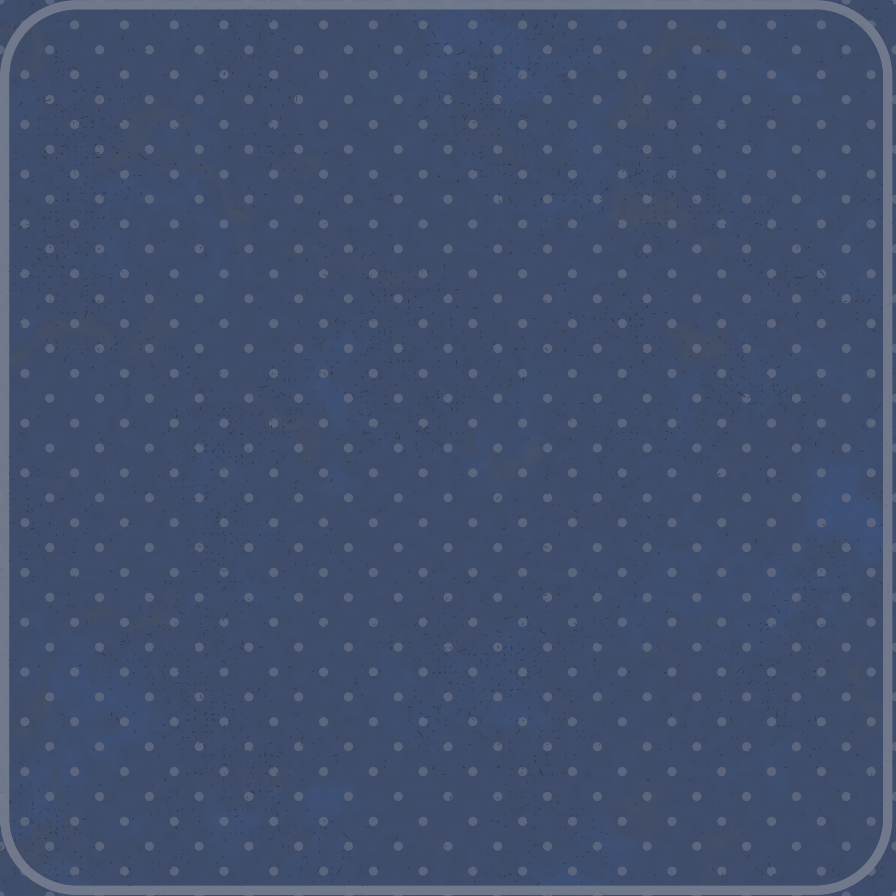
Give the GLSL for this pattern, as a WebGL 2 fragment shader.

```glsl
#version 300 es
precision highp float;
// Worn blue card with staggered pale dots and a thin rounded frame.

uniform vec2 u_resolution;
out vec4 fragColor;

const vec3 BASE_BLUE = vec3(0.246, 0.302, 0.420);
const vec3 BRIGHT_BLUE = vec3(0.240, 0.325, 0.490);
const vec3 FADED_GREY = vec3(0.290, 0.315, 0.375);
const vec3 FLECK_DARK = vec3(0.175, 0.190, 0.245);
const vec3 DOT_PALE = vec3(0.365, 0.405, 0.495);
const vec3 FRAME_PALE = vec3(0.455, 0.485, 0.555);

const float DOT_REPEATS = 18.0;
const float DOT_RADIUS = 0.0051;
const vec2 FRAME_CENTER = vec2(0.498, 0.5005);
const vec2 FRAME_HALF = vec2(0.4980, 0.4993);
const float FRAME_CORNER = 0.086;
const float FRAME_WIDTH = 0.0104;

// Hash of a lattice cell, two values in 0..1
vec2 hash2(vec2 cell) {
  uvec2 q = uvec2(ivec2(cell)) * uvec2(1597u, 3812u) + 7919u;
  q = q * 1664525u + 1013904223u;
  q.x += q.y * 1664525u;
  q.y += q.x * 1664525u;
  q ^= q >> 16u;
  q.x += q.y * 1664525u;
  q.y += q.x * 1664525u;
  q ^= q >> 16u;
  return vec2(q & 65535u) / 65535.0;
}

float gradientAt(vec2 cell, vec2 corner, vec2 f) {
  float angle = 6.28318 * hash2(cell + corner).x;
  return dot(vec2(cos(angle), sin(angle)), f - corner);
}

float gradientNoise(vec2 p) {
  vec2 cell = floor(p);
  vec2 f = p - cell;
  vec2 w = f * f * f * (f * (f * 6.0 - 15.0) + 10.0);
  float low = mix(gradientAt(cell, vec2(0, 0), f), gradientAt(cell, vec2(1, 0), f), w.x);
  float high = mix(gradientAt(cell, vec2(0, 1), f), gradientAt(cell, vec2(1, 1), f), w.x);
  return mix(low, high, w.y);
}

float fbm(vec2 p) {
  float sum = 0.0;
  float amplitude = 0.6;
  for (int i = 0; i < 4; i++) {
    sum += amplitude * gradientNoise(p);
    p = mat2(1.6, 1.2, -1.2, 1.6) * p + 17.3;
    amplitude *= 0.5;
  }
  return sum;
}

// Coverage of a shape with signed distance d
float fill(float d, float pixel) {
  return 1.0 - smoothstep(-0.5 * pixel, 0.5 * pixel, d);
}

float roundedBox(vec2 p, vec2 halfSize, float radius) {
  vec2 q = abs(p) - halfSize + radius;
  return length(max(q, 0.0)) + min(max(q.x, q.y), 0.0) - radius;
}

// Distance to a staggered lattice: corners and center of each repeat
float staggeredDots(vec2 uv, float repeats, float radius) {
  vec2 p = uv * repeats;
  float corner = length(fract(p + 0.5) - 0.5);
  float center = length(fract(p) - 0.5);
  return min(corner, center) / repeats - radius;
}

// One short, randomly turned scratch in some cells of a grid
float scratches(vec2 uv, float cells, float width, float density, float seed, float pixel) {
  vec2 cell = floor(uv * cells);
  vec2 key = cell + seed;
  vec2 jitter = hash2(key) - 0.5;
  vec2 shape = hash2(key + 311.0);
  vec2 chance = hash2(key + 733.0);
  vec2 p = uv * cells - cell - 0.5 - 0.35 * jitter;
  float angle = 3.14159 * shape.x;
  vec2 along = vec2(cos(angle), sin(angle));
  float halfLength = mix(0.03, 0.27, shape.y * shape.y);
  p -= along * clamp(dot(p, along), -halfLength, halfLength);
  float d = length(p) / cells - width;
  return fill(d, pixel) * step(chance.x, density) * mix(0.35, 1.0, chance.y);
}

void main() {
  vec2 uv = gl_FragCoord.xy / u_resolution;
  float pixel = 1.0 / min(u_resolution.x, u_resolution.y);

  // Mottled ground
  vec2 warp = 0.15 * vec2(fbm(uv * 9.0), fbm(uv * 9.0 + 41.0));
  float blueWear = smoothstep(0.02, 0.50, fbm((uv + warp) * 7.0 + 5.0));
  float greyWear = smoothstep(0.12, 0.50, fbm((uv + warp) * 9.0 + 83.0));
  vec3 color = mix(BASE_BLUE, BRIGHT_BLUE, 0.75 * blueWear);
  color = mix(color, FADED_GREY, 0.65 * greyWear);
  color *= 1.0 + 0.05 * fbm(uv * 60.0);

  // Dots and frame
  float dots = fill(staggeredDots(uv, DOT_REPEATS, DOT_RADIUS), pixel);
  color = mix(color, DOT_PALE, 0.92 * dots);
  float edge = roundedBox(uv - FRAME_CENTER, FRAME_HALF, FRAME_CORNER);
  float frame = fill(abs(edge + 0.5 * FRAME_WIDTH) - 0.5 * FRAME_WIDTH, pixel);
  color = mix(color, FRAME_PALE, 0.93 * frame);

  // Clustered dark flecks, fainter over the frame
  float cluster = smoothstep(-0.15, 0.40, fbm(uv * 6.0 + 29.0));
  float flecks = scratches(uv, 150.0, 0.0006, 0.04 + 0.40 * cluster, 0.0, pixel);
  flecks = max(flecks, scratches(uv + 0.003, 97.0, 0.0005, 0.35 * cluster, 1900.0, pixel));
  flecks = max(flecks, scratches(uv + 0.007, 45.0, 0.0005, 0.22 * cluster, 3700.0, pixel));
  color = mix(color, FLECK_DARK, 0.75 * flecks * (1.0 - 0.8 * frame));

  fragColor = vec4(color, 1.0);
}
```
